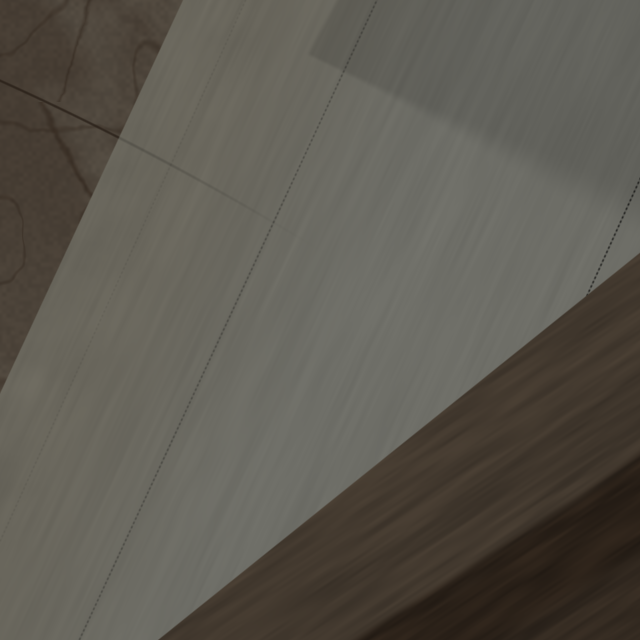
Reproduce this texture procedurally as a Shadertoy shader.

```glsl
const vec2 STONE_A = vec2(0.0, 0.385), STONE_B = vec2(0.286, 1.0);
const vec2 DARK_A = vec2(0.247, 0.0), DARK_B = vec2(1.0, 0.605);
const vec2 SEAM_A = vec2(0.124, 0.0), SEAM_B = vec2(0.589, 1.0);
const vec2 SIDE_SEAM_A = vec2(0.92, 0.544), SIDE_SEAM_B = vec2(1.0, 0.72);
const vec2 FAINT_SEAM_A = vec2(0.0, 0.154), FAINT_SEAM_B = vec2(0.26, 0.727);
const vec2 BAND_A = vec2(0.573, 0.0), BAND_B = vec2(1.0, 0.284);
const vec2 SHADE_CORNER = vec2(0.482, 0.915);
const vec2 SHADE_TOP = vec2(0.527, 1.0), SHADE_RIGHT = vec2(0.964, 0.681);
const vec3 PALE_WARM = vec3(0.412, 0.400, 0.360);
const vec3 PALE_COOL = vec3(0.432, 0.432, 0.405);
const vec3 STONE = vec3(0.275, 0.238, 0.200);
const vec3 STONE_LIGHT = vec3(0.325, 0.295, 0.255);
const vec3 VEIN = vec3(0.190, 0.145, 0.108);
const vec3 DARK_WOOD = vec3(0.255, 0.218, 0.178);
const vec3 DEEP_WOOD = vec3(0.165, 0.128, 0.095);
const float SHADE_STRENGTH = 0.11;
const float SEAM_WIDTH = 0.0013;
const float DASHES = 135.0;

float hash(vec2 p) {
    return fract(sin(dot(p, vec2(127.1, 311.7))) * 43758.5453);
}

float noise(vec2 p) {
    vec2 i = floor(p), f = fract(p);
    f = f * f * (3.0 - 2.0 * f);
    return mix(mix(hash(i), hash(i + vec2(1, 0)), f.x),
               mix(hash(i + vec2(0, 1)), hash(i + vec2(1, 1)), f.x), f.y);
}

float fbm(vec2 p) {
    float sum = 0.0, amp = 0.5;
    for (int i = 0; i < 4; i++) {
        sum += amp * noise(p);
        p = p * 2.03 + 17.3;
        amp *= 0.5;
    }
    return sum;
}

// x: position along a to b, y: signed distance, positive on the left
vec2 lineFrame(vec2 p, vec2 a, vec2 b) {
    vec2 d = normalize(b - a);
    return vec2(dot(p - a, d), dot(p - a, vec2(-d.y, d.x)));
}

float stroke(float d, float width, float aa) {
    return 1.0 - smoothstep(width - aa, width + aa, abs(d));
}

float streaks(vec2 q, float freq, float stretch) {
    float n = 0.5 * noise(q.yx * vec2(freq, stretch));
    n += 0.3 * noise(q.yx * vec2(freq * 2.3, stretch * 2.5) + 31.0);
    return n + 0.2 * noise(q.yx * vec2(freq * 0.25, stretch * 0.4) + 7.0) - 0.5;
}

float dashedSeam(vec2 q, float aa) {
    float dash = 0.6 + 0.4 * sin(6.2832 * DASHES * q.x);
    return stroke(q.y, SEAM_WIDTH, aa) * dash;
}

// Tile joint, bending slightly down to the right
float jointDistance(vec2 p) {
    return (p.y - 0.874 + 0.45 * p.x + 0.16 * p.x * p.x * step(0.0, p.x)) * 0.9;
}

vec3 stoneColor(vec2 p, float aa) {
    vec2 warped = p + 0.06 * (vec2(fbm(p * 9.0), fbm(p * 9.0 + 40.0)) - 0.5);
    float cloud = fbm(vec2(warped.x * 9.0 + warped.y * 5.0, warped.y * 7.0));
    vec3 col = mix(STONE, STONE_LIGHT, smoothstep(0.4, 0.75, cloud));
    col = mix(col, STONE_LIGHT, 0.4 * smoothstep(0.75, 0.5, p.y));
    float ridge = abs(noise(warped * vec2(13.0, 8.0) + 3.0) - 0.5);
    col = mix(col, VEIN, 0.35 * (1.0 - smoothstep(0.0, 0.035, ridge)));
    // Two longer cracks, above and below the joint
    float wobble = 0.025 * (fbm(p * 22.0) - 0.5);
    float low = lineFrame(p, vec2(0.145, 0.69), vec2(0.075, 0.82)).y + wobble;
    float high = lineFrame(p, vec2(0.09, 0.83), vec2(0.14, 1.0)).y + wobble;
    col = mix(col, VEIN, 0.55 * stroke(low, 0.004, 0.004) * step(p.y, 0.84));
    col = mix(col, VEIN, 0.5 * stroke(high, 0.002, 0.003) * step(0.84, p.y));
    col *= 1.0 + 0.10 * (noise(p * 150.0) - 0.5);
    return mix(col, VEIN * 0.8, 0.75 * stroke(jointDistance(p), 0.0018, aa));
}

vec3 paleColor(vec2 p, float aa) {
    vec2 seam = lineFrame(p, SEAM_A, SEAM_B);
    vec3 col = mix(PALE_WARM, PALE_COOL, smoothstep(0.2, -0.2, seam.y));
    col *= 1.0 + 0.10 * streaks(seam, 110.0, 6.0);
    col *= 1.0 + 0.05 * (fbm(seam * vec2(3.0, 14.0)) - 0.5);
    // Faint reflected tile, fading with distance from the stone
    float fade = smoothstep(0.22, 0.0, -lineFrame(p, STONE_A, STONE_B).y);
    col *= 1.0 + 0.14 * fade * (fbm(p * vec2(7.0, 12.0)) - 0.5);
    float joint = stroke(jointDistance(p), 0.002, 0.002) * smoothstep(0.52, 0.2, p.x);
    col *= 1.0 - 0.16 * joint;
    // Soft cast shadow
    float softness = 0.004 + 0.035 * smoothstep(0.5, 1.0, p.x);
    float lower = lineFrame(p, SHADE_CORNER, SHADE_RIGHT).y;
    float left = -lineFrame(p, SHADE_CORNER, SHADE_TOP).y;
    float shade = smoothstep(-softness, softness, lower) * smoothstep(-0.005, 0.005, left);
    col *= 1.0 - SHADE_STRENGTH * shade;
    // Plank seams
    col *= 1.0 - 0.28 * dashedSeam(seam, aa);
    col *= 1.0 - 0.65 * dashedSeam(lineFrame(p, SIDE_SEAM_A, SIDE_SEAM_B), aa);
    return col * (1.0 - 0.08 * dashedSeam(lineFrame(p, FAINT_SEAM_A, FAINT_SEAM_B), aa));
}

vec3 darkColor(vec2 p) {
    vec2 q = lineFrame(p, BAND_A, BAND_B);
    float grain = streaks(q, 95.0, 7.0);
    float ragged = q.y + 0.025 * (noise(vec2(q.x * 5.0, q.y * 45.0)) - 0.5);
    float deep = smoothstep(0.012, -0.012, ragged) * (1.0 - 0.4 * smoothstep(-0.1, -0.14, ragged));
    vec3 col = mix(DARK_WOOD, DEEP_WOOD, deep);
    return col * (1.0 + (0.4 + 0.3 * deep) * grain);
}

void mainImage(out vec4 fragColor, in vec2 fragCoord) {
    vec2 p = fragCoord / iResolution.xy;
    float aa = 1.0 / iResolution.y;
    float stoneSide = lineFrame(p, STONE_A, STONE_B).y;
    float darkSide = -lineFrame(p, DARK_A, DARK_B).y;
    vec3 col = paleColor(p, aa);
    col = mix(col, stoneColor(p, aa), smoothstep(-aa, aa, stoneSide));
    col = mix(col, darkColor(p), smoothstep(-aa, aa, darkSide));
    fragColor = vec4(col, 1.0);
}
```
